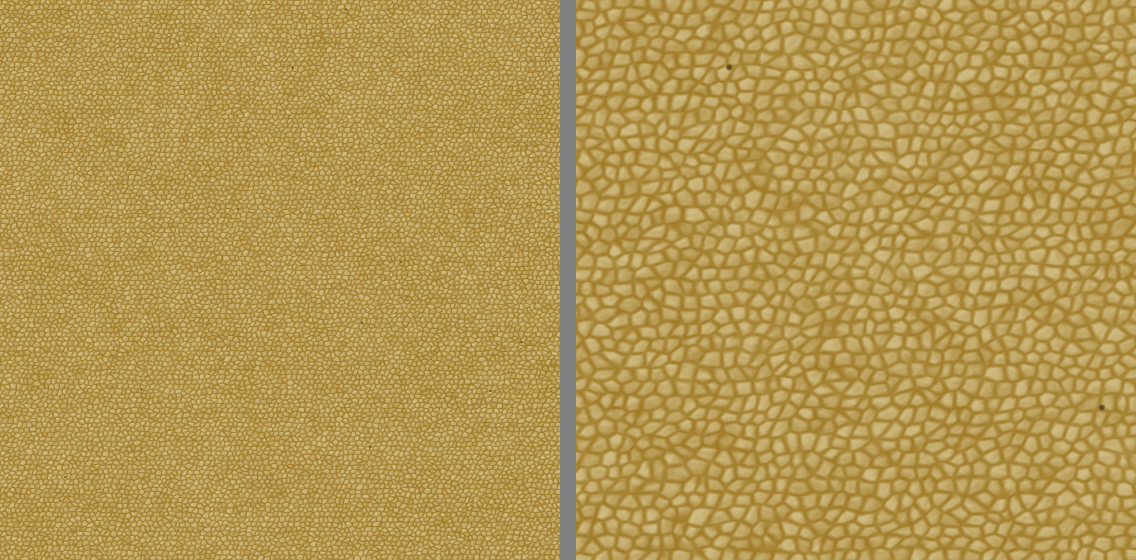
Left: the whole. Right: its middle third, enlarged.
Write a three.js fragment shader that draws this texture.

```glsl
#define LOOPS vec2(104.0, 118.0)
#define JITTER 0.62
#define WARP 0.45
#define SEAM_WIDTH 0.52
#define RELIEF 0.88
#define STRAND 0.30
#define SPECK_GRID 22.0
#define SPECK_RARITY 0.985
#define SHADE vec3(0.640, 0.500, 0.180)
#define LIGHT vec3(0.780, 0.690, 0.450)
#define PIT vec3(0.270, 0.200, 0.070)

varying vec2 vUv;

vec2 hash2(vec2 p) {
  vec3 q = fract(vec3(p.xyx) * vec3(0.1031, 0.1030, 0.0973));
  q += dot(q, q.yzx + 33.33);
  return fract((q.xx + q.yz) * q.zy);
}

float gradientDot(vec2 cell, vec2 offset, vec2 f) {
  float angle = 6.2832 * hash2(cell + offset).x;
  return dot(vec2(cos(angle), sin(angle)), f - offset);
}

float gradientNoise(vec2 p) {
  vec2 cell = floor(p);
  vec2 f = fract(p);
  vec2 u = f * f * f * (f * (f * 6.0 - 15.0) + 10.0);
  float low = mix(gradientDot(cell, vec2(0.0), f),
                  gradientDot(cell, vec2(1.0, 0.0), f), u.x);
  float high = mix(gradientDot(cell, vec2(0.0, 1.0), f),
                   gradientDot(cell, vec2(1.0), f), u.x);
  return mix(low, high, u.y);
}

mat2 rotation(float angle) {
  float c = cos(angle);
  float s = sin(angle);
  return mat2(c, -s, s, c);
}

// Tone of the yarn loops: 0 in the seams, about 1 on the lit crowns
float loopTone(vec2 p) {
  float nearest = 9.0;
  float second = 9.0;
  vec2 local = vec2(0.0);
  vec2 id = vec2(0.0);

  // Staggered rows of leaning, jittered ovals
  for (int j = -2; j <= 2; j++) {
    float row = floor(p.y) + float(j);
    float stagger = 0.5 * mod(row, 2.0);
    for (int i = -2; i <= 2; i++) {
      vec2 cell = vec2(floor(p.x - stagger) + float(i), row);
      vec2 random = hash2(cell + 17.0);
      vec2 centre = cell + vec2(stagger, 0.0) + 0.5 + JITTER * (random - 0.5);
      float lean = 0.45 + 1.6 * (hash2(cell + 71.0).x - 0.5);
      vec2 v = rotation(lean) * (p - centre);
      float d = length(v * vec2(0.86, 1.16));
      if (d < nearest) {
        second = nearest;
        nearest = d;
        local = v;
        id = cell;
      } else {
        second = min(second, d);
      }
    }
  }

  // Rounded crown, lit from above, with fibres along each loop
  float crown = smoothstep(0.0, SEAM_WIDTH, second - nearest);
  float tilt = 0.5 * dot(local, normalize(vec2(-0.35, 1.0)));
  float variety = 0.36 * (hash2(id + 131.0).y - 0.5);
  float fibre = STRAND * gradientNoise(local * vec2(1.3, 3.2) + id * 7.3);
  return crown * (RELIEF + tilt + variety + fibre);
}

// Rare dark pits between the loops
float specks(vec2 uv) {
  vec2 p = uv * SPECK_GRID;
  vec2 cell = floor(p);
  vec2 centre = 0.2 + 0.6 * hash2(cell + 211.0);
  float present = step(SPECK_RARITY, hash2(cell + 307.0).x);
  return present * (1.0 - smoothstep(0.015, 0.055, length(fract(p) - centre)));
}

void main() {
  // Uneven tension bends the rows
  vec2 bend = vec2(gradientNoise(vUv * 31.0), gradientNoise(vUv * 29.0 + 40.0));
  float tone = 0.03 + loopTone(vUv * LOOPS + WARP * bend);

  // Soft wear, short horizontal streaks and fine fuzz
  tone += 0.10 * gradientNoise(vUv * 7.0 + 5.0);
  tone += 0.16 * gradientNoise(vUv * vec2(22.0, 48.0) + 9.0);
  tone += 0.22 * gradientNoise(vUv * 190.0 + 23.0);

  vec3 yarn = mix(SHADE, LIGHT, clamp(tone, -0.35, 1.2));
  gl_FragColor = vec4(mix(yarn, PIT, 0.8 * specks(vUv)), 1.0);
}
```
